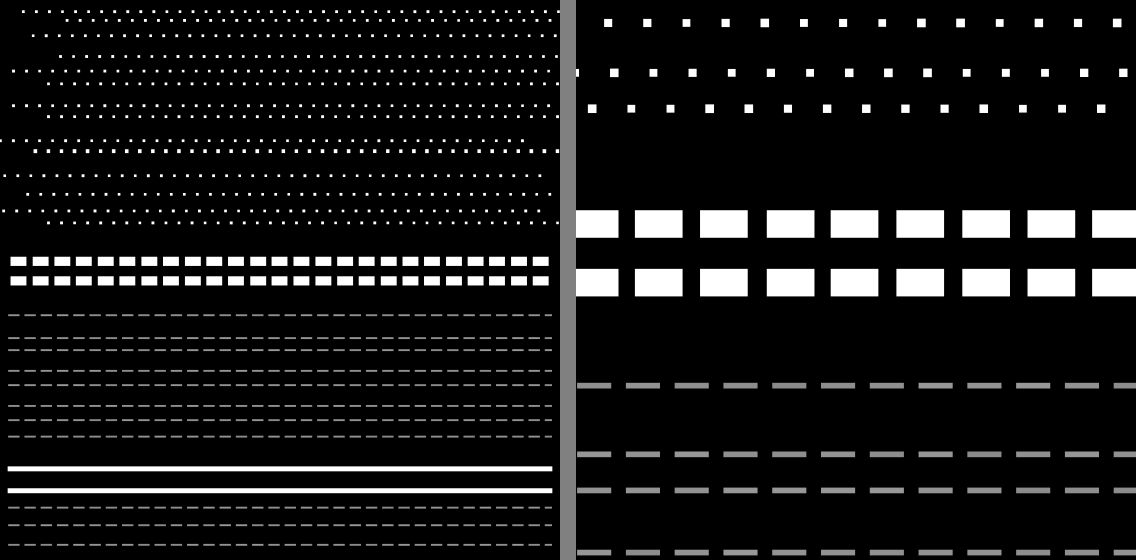
Left, the full canvas; right, a detail of the centre.
This pattern is drawn by a WebGL 1 fragment shader. Its source:

```glsl
precision highp float;
// Rows of staggered dots, heavy dashes, thin grey dashes and two solid rules on black.

uniform vec2 u_resolution;

// The canvas is 768 units wide and high, measured from the top left.
const float SIZE = 768.0;

float hash(vec2 p) {
  return fract(sin(dot(p, vec2(127.1, 311.7))) * 43758.5453);
}

// Pixel coverage of a box centred on the origin.
float box(vec2 p, vec2 halfSize) {
  vec2 pixel = SIZE / u_resolution;
  vec2 cover = min((halfSize - abs(p)) / pixel + 0.5, 2.0 * halfSize / pixel);
  cover = clamp(cover, 0.0, 1.0);
  return cover.x * cover.y;
}

// Evenly spaced boxes; start is the centre of the first one.
float boxRow(vec2 p, vec2 start, float period, float count, vec2 halfSize, float jitter) {
  p -= start;
  float i = clamp(floor(p.x / period + 0.5), 0.0, count - 1.0);
  p.x -= i * period + jitter * (hash(vec2(i, 3.0)) - 0.5);
  return box(p, halfSize);
}

// Forty-two small dots, cut off by the canvas edge.
float dots(vec2 p, float x, float y, float grow) {
  float i = floor((p.x - x) / 17.9 + 0.5);
  float radius = 1.75 + grow + 0.25 * hash(vec2(i, y));
  return boxRow(p, vec2(x, y), 17.9, 42.0, vec2(radius, radius + 0.5 * grow), 0.0);
}

// Thin dashes, the last one trimmed at the right margin.
float thinDashes(vec2 p, float y) {
  float tone = 0.95 + 0.1 * hash(vec2(floor((p.x - 11.0) / 22.3), y));
  float inside = step(p.x, 757.5);
  return 0.57 * tone * inside * boxRow(p, vec2(19.0, y), 22.3, 34.0, vec2(7.8, 1.3), 0.0);
}

void main() {
  vec2 p = gl_FragCoord.xy / u_resolution * SIZE;
  p.y = SIZE - p.y;
  float light = 0.0;

  // Dot rows, each with its own shift
  light += dots(p, 32.0, 16.0, 0.0);
  light += dots(p, 92.0, 28.0, 0.0);
  light += dots(p, 45.5, 49.0, 0.0);
  light += dots(p, 83.0, 77.5, 0.0);
  light += dots(p, 18.5, 97.5, 0.0);
  light += dots(p, 66.5, 115.0, 0.0);
  light += dots(p, 18.5, 145.0, 0.0);
  light += dots(p, 66.5, 160.0, 0.0);
  light += dots(p, -17.4, 193.0, 0.0);
  light += dots(p, 48.5, 207.3, 0.5);
  light += dots(p, 6.5, 241.0, 0.0);
  light += dots(p, 38.0, 266.5, 0.0);
  light += dots(p, 5.0, 289.3, 0.0);
  light += dots(p, 66.5, 305.7, 0.0);

  // Heavy dashes
  for (int i = 0; i < 2; i++) {
    vec2 start = vec2(25.7, 358.4 + 26.8 * float(i));
    light += boxRow(p, start, 29.83, 25.0, vec2(10.9, 6.3), 0.8);
  }

  // Thin dashes above the rules
  light += thinDashes(p, 432.3);
  light += thinDashes(p, 463.7);
  light += thinDashes(p, 480.2);
  light += thinDashes(p, 508.6);
  light += thinDashes(p, 528.2);
  light += thinDashes(p, 556.7);
  light += thinDashes(p, 576.2);
  light += thinDashes(p, 598.8);

  // Solid rules
  for (int i = 0; i < 2; i++) {
    light += box(p - vec2(384.0, 643.0 + 30.0 * float(i)), vec2(373.5, 3.4));
  }

  // Thin dashes below the rules
  light += thinDashes(p, 696.2);
  light += thinDashes(p, 720.3);
  light += thinDashes(p, 747.2);

  gl_FragColor = vec4(vec3(min(light, 1.0)), 1.0);
}
```
